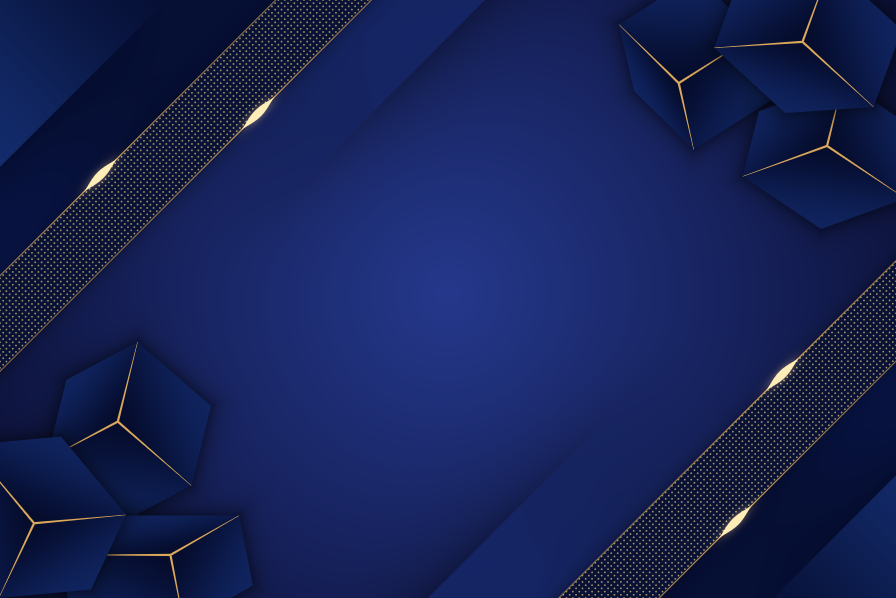
This background is drawn by a Shadertoy shader. Its source:

```glsl
// Lengths are in canvas heights.
const vec3 GLOW_BLUE  = vec3(0.142, 0.218, 0.545);
const vec3 EDGE_NAVY  = vec3(0.046, 0.066, 0.220);
const vec3 PANEL_BLUE = vec3(0.084, 0.148, 0.405);
const vec3 DARK_PANEL = vec3(0.022, 0.058, 0.205);
const vec3 CORNER_BLUE = vec3(0.075, 0.168, 0.420);
const vec3 BAND_NAVY  = vec3(0.035, 0.070, 0.205);
const vec3 FACE_DARK  = vec3(0.016, 0.038, 0.155);
const vec3 FACE_BLUE  = vec3(0.060, 0.137, 0.365);
const vec3 GOLD       = vec3(0.860, 0.660, 0.360);
const vec3 DOT_GOLD   = vec3(0.640, 0.580, 0.430);
const vec3 CREAM      = vec3(1.000, 0.930, 0.720);

const float BACKDROP_RADIUS = 0.86;
const float DOT_PITCH = 0.0107;
const float DOT_RADIUS = 0.0014;
const float LINE_HALF = 0.0010;
const float SPOKE_HALF = 0.0019;
const vec2 GLINT_SIZE = vec2(0.043, 0.0085);
const float SQRT2 = 1.41421;

// Diagonal edges, from the corner inward: corner panel, band start, band end, panel
const vec4 UPPER_EDGES = vec4(0.279, 0.461, 0.621, 0.811);
const vec4 LOWER_EDGES = vec4(0.205, 0.396, 0.564, 0.783);
const vec2 UPPER_GLINTS = vec2(-0.125, 0.242);
const vec2 LOWER_GLINTS = vec2(0.141, -0.184);

// Cubes, back to front: near corner and its three spokes, counterclockwise
const int CUBES = 6;
const vec2 HUB[CUBES] = vec2[](vec2(1.135, 0.861), vec2(1.383, 0.756), vec2(1.342, 0.930),
                               vec2(0.197, 0.295), vec2(0.285, 0.072), vec2(0.057, 0.125));
const vec2 SPOKE_A[CUBES] = vec2[](vec2(-0.100, 0.098), vec2(-0.141, -0.051), vec2(-0.148, -0.010),
                                   vec2(-0.119, -0.063), vec2(-0.186, 0.0), vec2(-0.109, 0.131));
const vec2 SPOKE_B[CUBES] = vec2[](vec2(0.025, -0.111), vec2(0.131, -0.088), vec2(0.119, -0.109),
                                   vec2(0.123, -0.107), vec2(0.023, -0.117), vec2(-0.059, -0.125));
const vec2 SPOKE_C[CUBES] = vec2[](vec2(0.129, 0.082), vec2(0.027, 0.109), vec2(0.047, 0.129),
                                   vec2(0.033, 0.133), vec2(0.115, 0.066), vec2(0.154, 0.014));

float fill(float d) {
    return clamp(0.5 - d * iResolution.y, 0.0, 1.0);
}

float cross2(vec2 a, vec2 b) {
    return a.x * b.y - a.y * b.x;
}

// Lens-shaped sparkle with a soft halo; p is (along, across)
void addGlint(inout vec3 col, vec2 p) {
    vec2 q = p / GLINT_SIZE;
    float taper = max(1.0 - q.x * q.x, 0.0);
    col += GOLD * 0.4 * exp(-dot(q * q, vec2(1.6, 0.7)));
    float lens = abs(p.y) - GLINT_SIZE.y * 0.8 * taper * taper;
    col = mix(col, CREAM, fill(lens) * smoothstep(0.0, 0.5, taper));
}

// Layered diagonal strips; q.x runs inward from the corner, q.y along the strips
void drawStrips(inout vec3 col, vec2 q, vec4 edges, vec2 glints) {
    vec4 d = (q.x - edges) / SQRT2;

    // Inner panel, fading along its length, with a shadow beyond it
    float fade = smoothstep(-0.15, 0.65, q.y);
    col *= 1.0 - 0.30 * fade * exp(-max(d.w, 0.0) / 0.05);
    col = mix(col, PANEL_BLUE, fill(d.w) * fade * 0.9);

    // Band shadow, dark panel and corner panel
    col *= 1.0 - 0.28 * exp(-max(d.z, 0.0) / 0.012);
    vec3 dark = mix(DARK_PANEL * 1.3, DARK_PANEL, smoothstep(-0.4, 0.1, q.y));
    float cornerFade = 1.0 - smoothstep(-0.30, 0.36, q.y);
    dark *= 1.0 - 0.15 * exp(-max(-d.y, 0.0) / 0.015);
    dark *= 1.0 - 0.25 * cornerFade * exp(-max(d.x, 0.0) / 0.04);
    dark = mix(dark, CORNER_BLUE, fill(d.x) * cornerFade);
    col = mix(col, dark, fill(d.y));

    // Dotted band
    vec2 cell = (fract(q / DOT_PITCH) - 0.5) * DOT_PITCH / SQRT2;
    vec3 band = mix(BAND_NAVY, DOT_GOLD, fill(length(cell) - DOT_RADIUS));
    col = mix(col, band, fill(max(-d.y, d.z)));

    // Gold borders and sparkles
    for (int i = 0; i < 2; i++) {
        vec2 p = vec2((q.y - glints[i]) / SQRT2, d[i + 1]);
        float shine = 0.55 + 0.45 * exp(-abs(p.x) / 0.15);
        col = mix(col, GOLD, fill(abs(p.y) - LINE_HALF) * shine);
        addGlint(col, p);
    }
}

// Three parallelogram faces meeting at the hub
void drawCube(inout vec3 col, vec2 p, vec2 spokes[3]) {
    float outline = -1.0, shade = 0.0, gold = 0.0;
    for (int i = 0; i < 3; i++) {
        vec2 a = spokes[i], b = spokes[(i + 1) % 3];
        float area = cross2(a, b);
        vec2 uv = vec2(cross2(p, b), cross2(a, p)) / area;
        vec2 rim = (uv - 1.0) * area / vec2(length(b), length(a));
        outline = max(outline, max(rim.x, rim.y));
        if (min(uv.x, uv.y) >= 0.0) shade = smoothstep(-0.15, 1.0, 0.5 * (uv.x + uv.y));

        // Spoke, narrowing toward its tip
        float h = clamp(dot(p, a) / dot(a, a), 0.0, 1.0);
        gold = max(gold, fill(length(p - a * h) - mix(SPOKE_HALF, 0.0003, h)));
    }
    col *= 1.0 - 0.42 * exp(-max(outline, 0.0) / 0.016);
    vec3 face = mix(FACE_DARK, FACE_BLUE, shade);
    col = mix(col, mix(face, GOLD, gold), fill(outline));
}

void mainImage(out vec4 fragColor, in vec2 fragCoord) {
    vec2 p = fragCoord / iResolution.y;
    vec2 size = vec2(iResolution.x / iResolution.y, 1.0);

    // Radial backdrop
    float r = length(p - size * vec2(0.5, 0.51));
    vec3 col = mix(GLOW_BLUE, EDGE_NAVY, clamp(r / BACKDROP_RADIUS, 0.0, 1.0));

    // Strips in two opposite corners
    vec2 upper = vec2(p.x, 1.0 - p.y), lower = vec2(size.x - p.x, p.y);
    drawStrips(col, vec2(upper.x + upper.y, upper.x - upper.y), UPPER_EDGES, UPPER_GLINTS);
    drawStrips(col, vec2(lower.x + lower.y, lower.x - lower.y), LOWER_EDGES, LOWER_GLINTS);

    for (int i = 0; i < CUBES; i++)
        drawCube(col, p - HUB[i], vec2[3](SPOKE_A[i], SPOKE_B[i], SPOKE_C[i]));

    fragColor = vec4(col, 1.0);
}
```
